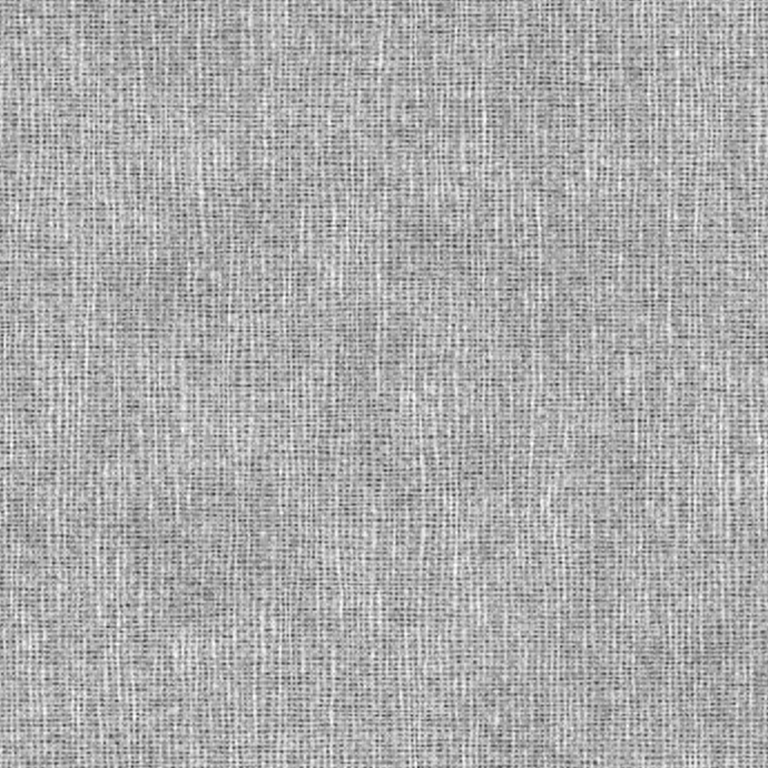
A WebGL 1 fragment shader for this texture:

```glsl
precision highp float;

uniform vec2 u_resolution;

const float TAU = 6.2831853;

// Weave layout, in threads across the canvas
const vec2 THREADS = vec2(112.0, 146.0);
const vec2 WANDER = vec2(0.5, 0.35);
const vec2 WANDER_SCALE = vec2(36.0, 6.0);
const vec2 JITTER_SCALE = vec2(90.0, 40.0);
const float JITTER = 0.16;

// Tone and contrast
const vec3 CLOTH_TINT = vec3(1.0, 1.0, 1.0);
const float BASE_TONE = 0.671;
const float WARP_RELIEF = 0.044;
const float WEFT_RELIEF = 0.032;
const float PIT_DEPTH = 0.16;
const float CROSSING_RELIEF = 0.018;
const float WARP_STREAK = 0.095;
const float WEFT_STREAK = 0.075;
const float SLUB_LIGHT = 0.05;
const float FIBRE_GRAIN = 0.115;
const float CLOUD = 0.028;

// Cells of variation across the canvas
const vec2 WARP_STREAK_CELLS = vec2(14.0, 75.0);
const vec2 WEFT_STREAK_CELLS = vec2(28.0, 120.0);
const float SLUB_CELLS = 18.0;
const vec2 GRAIN_CELLS = vec2(345.0, 310.0);
const vec2 CLOUD_CELLS = vec2(11.0, 13.0);

float hash(vec2 p) {
  return fract(sin(dot(p, vec2(127.1, 311.7))) * 43758.5453);
}

// Value noise from -1 to 1
float noise(vec2 p) {
  vec2 cell = floor(p);
  vec2 f = fract(p);
  f = f * f * (3.0 - 2.0 * f);
  float low = mix(hash(cell), hash(cell + vec2(1.0, 0.0)), f.x);
  float high = mix(hash(cell + vec2(0.0, 1.0)), hash(cell + 1.0), f.x);
  return 2.0 * mix(low, high, f.y) - 1.0;
}

// Uneven lightness along a single thread: slow and quick parts
float streak(float id, float along, vec2 cells, float seed) {
  float slow = noise(vec2(id + seed, along * cells.x));
  float quick = noise(vec2(id + seed + 401.0, along * cells.y));
  return 0.75 * slow + 0.7 * quick;
}

void main() {
  vec2 uv = gl_FragCoord.xy / u_resolution;

  // Threads stay nearly straight, with a slow drift and a slight jitter
  vec2 drift = vec2(noise(uv * WANDER_SCALE),
                    noise(uv.yx * WANDER_SCALE + 57.0));
  vec2 jitter = vec2(noise(uv * JITTER_SCALE + 13.0),
                     noise(uv.yx * JITTER_SCALE + 91.0));
  vec2 weave = uv * THREADS + drift * WANDER + jitter * JITTER;
  vec2 id = floor(weave);
  vec2 gapId = floor(weave + 0.5);

  // Rounded thread bodies: one on the axis, zero in the gaps
  vec2 wave = -cos(TAU * weave);
  vec2 body = 0.5 + 0.5 * wave;
  vec2 gap = 1.0 - body;

  // Thread relief
  float tone = BASE_TONE;
  tone += WARP_RELIEF * wave.x + WEFT_RELIEF * wave.y;

  // Dark pits of uneven depth where the gaps cross
  float pit = gap.x * gap.y * (0.1 + 1.8 * hash(gapId + 173.0));
  tone -= PIT_DEPTH * (pit - 0.25);

  // Alternating over and under crossings
  vec2 crossing = sin(0.5 * TAU * weave);
  tone += CROSSING_RELIEF * crossing.x * crossing.y;

  // Pale warp yarns, broken weft gaps and vertical slubs
  tone += WARP_STREAK * body.x * streak(id.x, uv.y, WARP_STREAK_CELLS, 0.0);
  tone += WEFT_STREAK * gap.y * streak(gapId.y, uv.x, WEFT_STREAK_CELLS, 211.0);
  float slub = noise(vec2(id.x + 619.0, uv.y * SLUB_CELLS));
  tone += SLUB_LIGHT * body.x * smoothstep(0.35, 0.95, slub);

  // Fibre grain and broad cloudiness
  tone += FIBRE_GRAIN * noise(uv * GRAIN_CELLS + 31.0);
  tone += CLOUD * noise(uv * CLOUD_CELLS + 5.0);

  gl_FragColor = vec4(CLOTH_TINT * clamp(tone, 0.0, 1.0), 1.0);
}
```
